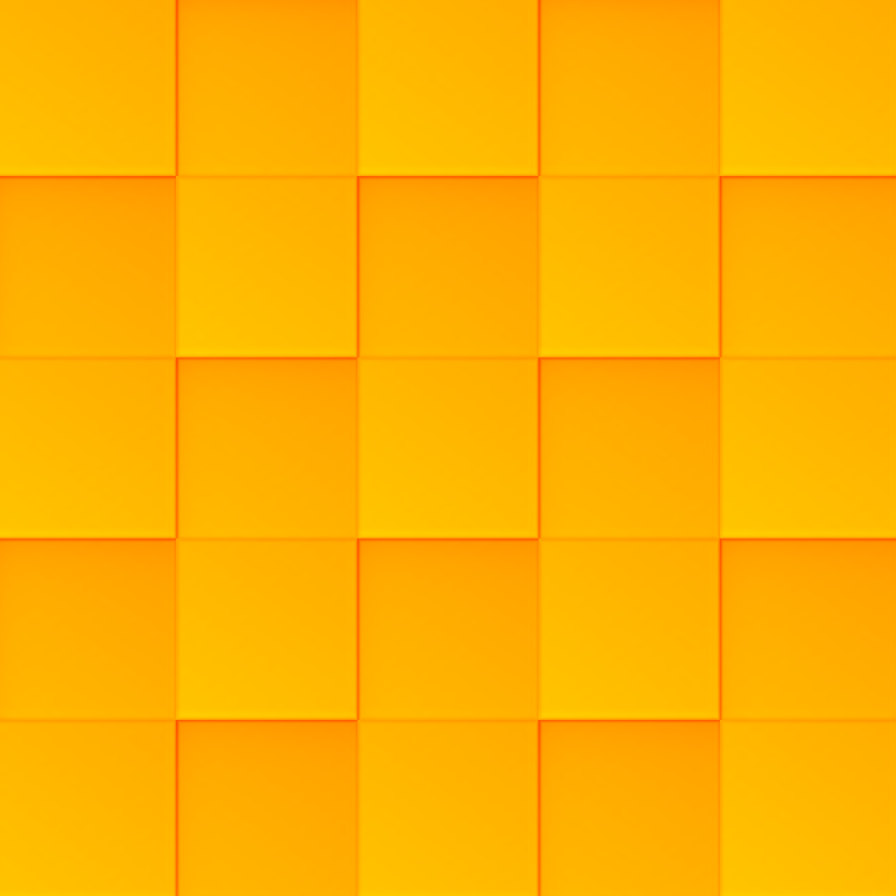
Give the GLSL for this pattern, as a WebGL 1 fragment shader.

```glsl
precision highp float;
// Amber checkerboard of raised and sunken square tiles, lit from the lower left.
// Each tile has a diagonal gradient and a thin rim; raised tiles cast soft
// shadows and deep seams on the sunken neighbours to their right and below.

uniform vec2 u_resolution;

const float TILE_SIZE = 0.2022;           // fraction of the canvas
const vec2 GRID_OFFSET = vec2(0.0055);    // tiles cut off at the left and top
const vec2 RAISED_RANGE = vec2(0.672, 0.772);  // green: shaded, lit corner
const vec2 SUNKEN_RANGE = vec2(0.632, 0.732);
const float TILE_VARIATION = 0.012;
const float GRAIN = 0.003;
const float RIM_WIDTH = 0.065;            // lengths below are in tiles
const float RIM_LIGHT = 0.012;
const float SEAM_WIDTH = 0.011;
const vec2 SEAM_FAINT = vec2(0.085, 0.075);    // vertical, horizontal
const vec2 SEAM_DEEP = vec2(0.25, 0.19);
const vec2 SHADOW_DEPTH = vec2(0.045, 0.065);  // left, top
const vec2 SHADOW_REACH = vec2(0.07, 0.10);

float hash(vec2 p) {
  return fract(sin(dot(p, vec2(41.3, 289.1))) * 4375.5);
}

float isRaised(vec2 cell) {
  return 1.0 - mod(cell.x + cell.y, 2.0);
}

float bump(float d, float width) {
  return exp(-d * d / (width * width));
}

// Layered sines that slightly roughen the gradients
float grain(vec2 p) {
  return 0.5 * sin(p.x * 43.0 + 3.0 * sin(p.y * 31.0))
       + 0.5 * sin(p.y * 59.0 + 2.0 * sin(p.x * 37.0));
}

// Gradient, rim and cast shadow of one tile; f runs right and down
float tileTone(vec2 f, vec2 cell) {
  float raised = isRaised(cell);
  float light = 0.42 * (1.0 - f.x) + 0.58 * f.y;
  vec2 range = mix(SUNKEN_RANGE, RAISED_RANGE, raised);
  float tone = mix(range.x, range.y, light);
  tone += TILE_VARIATION * (hash(cell) - 0.5);

  // Rim along the right and bottom, with a fine crease at its inner edge
  vec2 rim = smoothstep(vec2(1.0 - RIM_WIDTH), vec2(1.015 - RIM_WIDTH), f);
  tone += RIM_LIGHT * max(rim.x, rim.y) * mix(0.6, 1.0, raised);
  tone -= 0.010 * bump(f.x - 1.0 + 0.6 * RIM_WIDTH, 0.010);
  tone += 0.022 * raised * bump(f.y - 0.972, 0.014);

  // Soft shadow from the raised neighbours at left and above
  vec2 shadow = SHADOW_DEPTH * exp(-f / SHADOW_REACH);
  return tone - (1.0 - raised) * (shadow.x + shadow.y);
}

// Darkening of the seams nearest to q; deep where the caster is raised
float seams(vec2 q, vec2 cell) {
  vec2 seam = floor(q + 0.5);
  vec2 d = q - seam;
  vec2 caster = vec2(isRaised(vec2(seam.x - 1.0, cell.y)),
                     isRaised(vec2(cell.x, seam.y - 1.0)));
  vec2 depth = mix(SEAM_FAINT, SEAM_DEEP, caster);
  vec2 width = SEAM_WIDTH * mix(vec2(1.25), vec2(1.0), caster);
  float vertical = depth.x * bump(d.x - 0.003, width.x);
  float horizontal = depth.y * bump(d.y - 0.003, width.y);
  return max(vertical, horizontal);
}

float surface(vec2 uv) {
  vec2 q = (vec2(uv.x, 1.0 - uv.y) + GRID_OFFSET) / TILE_SIZE;
  vec2 cell = floor(q);
  return tileTone(q - cell, cell) - seams(q, cell) + GRAIN * grain(q);
}

void main() {
  // Average four samples per pixel for smooth edges
  float green = 0.0;
  for (int i = 0; i < 4; i++) {
    float k = float(i);
    vec2 jitter = vec2(mod(k, 2.0), floor(k / 2.0)) * 0.5 - 0.25;
    green += 0.25 * surface((gl_FragCoord.xy + jitter) / u_resolution);
  }
  gl_FragColor = vec4(1.0, green, 0.0, 1.0);
}
```
